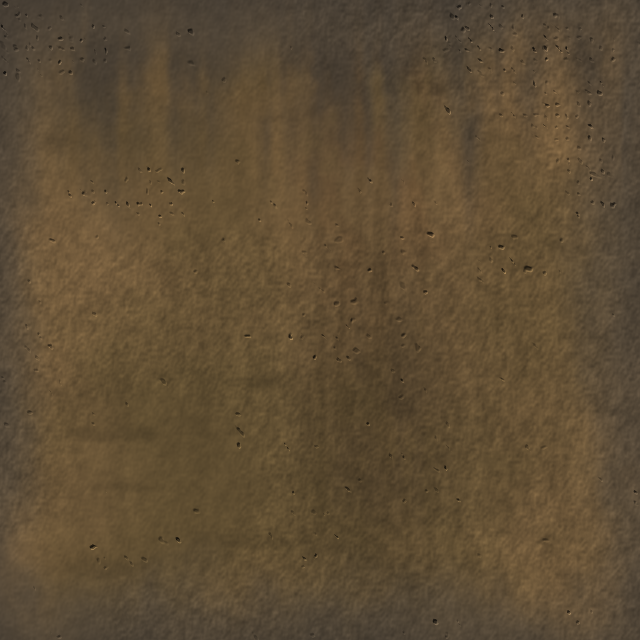
Give the GLSL for this texture, as a Shadertoy shader.

```glsl
// Weathered brown metal plate with rusty drips, pitted relief and sooty grey borders.

float hash(vec2 p) {
    vec3 q = fract(vec3(p.xyx) * 0.1031);
    q += dot(q, q.yzx + 33.33);
    return fract((q.x + q.y) * q.z);
}

float noise(vec2 p) {
    vec2 i = floor(p), f = fract(p);
    f = f * f * (3.0 - 2.0 * f);
    return mix(mix(hash(i), hash(i + vec2(1, 0)), f.x),
               mix(hash(i + vec2(0, 1)), hash(i + vec2(1, 1)), f.x), f.y);
}

float fbm(vec2 p) {
    float sum = 0.0, amp = 0.533;
    for (int i = 0; i < 4; i++) {
        sum += amp * noise(p);
        p = mat2(1.6, 1.2, -1.2, 1.6) * p + 17.3;
        amp *= 0.5;
    }
    return sum;
}

// Depth of ragged pits, at most one per cell, gathered in clusters
float pits(vec2 p, float cells, float density) {
    vec2 id = floor(p * cells);
    vec2 center = (id + 0.5) / cells;
    float cluster = smoothstep(0.6, 0.8, noise(center * 9.0 + 3.7));
    cluster *= mix(0.2, 1.0, smoothstep(0.25, 0.75, center.y));
    float present = step(hash(id + cells), density * cluster + 0.006);
    vec2 jitter = vec2(hash(id + 11.0), hash(id + 47.0)) - 0.5;
    vec2 d = fract(p * cells) - 0.5 - 0.3 * jitter;
    d.y += d.x * (hash(id + 83.0) - 0.3) * 1.6;
    d *= mix(vec2(0.75, 1.7), vec2(1.4, 0.8), hash(id + 29.0));
    float radius = mix(0.14, 0.28, hash(id + 61.0));
    float r = length(d) + 0.36 * (noise(p * cells * 4.5) - 0.5);
    float depth = mix(0.3, 1.0, pow(hash(id + 71.0), 3.0));
    return present * depth * smoothstep(radius, radius * 0.1, r);
}

float pitDepth(vec2 p) {
    return pits(p, 58.0, 0.6) + pits(p + 0.31, 40.0, 0.28);
}

float grain(vec2 p) {
    return noise(p * vec2(235, 200)) + 0.8 * noise(p * vec2(140, 120) + 9.0)
         + 0.5 * noise(p * vec2(75, 62) + 31.0);
}

void mainImage(out vec4 fragColor, in vec2 fragCoord) {
    vec2 uv = fragCoord / iResolution.xy;
    float cloud = fbm(uv * 3.2 + 5.0);
    float mottle = fbm(uv * vec2(22, 13));
    float speckle = fbm(uv * vec2(95, 70) + 40.0);

    // Brown patina with broad olive and tan clouds
    vec3 color = mix(vec3(0.365, 0.298, 0.188), vec3(0.45, 0.355, 0.235),
                     smoothstep(0.25, 0.8, cloud + 0.35 * (uv.y - 0.4)));
    color *= 1.0 + 0.18 * (mottle - 0.5);

    // Long vertical streaks, strongest right of the middle
    float wander = uv.x + 0.008 * noise(uv * vec2(6, 9)) + 0.004 * mottle;
    float streak = 0.5 * noise(vec2(wander * 28.0, uv.y * 2.2))
                 + 0.5 * noise(vec2(wander * 65.0, uv.y * 4.0 + 8.0));
    float band = exp(-pow((uv.x - 0.59) / 0.14, 2.0));
    color *= 1.0 + (0.1 + 0.38 * band) * (streak - 0.5);
    float rust = band * smoothstep(0.4, 0.75, uv.y) * smoothstep(0.35, 0.65, mottle);
    color = mix(color, vec3(0.42, 0.303, 0.19), 0.45 * rust);

    // Broad stain below the streaks
    vec2 stainPos = (uv - vec2(0.6, 0.38)) / vec2(0.12, 0.26);
    float stain = exp(-dot(stainPos, stainPos)) * smoothstep(0.25, 0.65, 0.5 * (streak + mottle));
    color = mix(color, vec3(0.275, 0.222, 0.152), 0.85 * stain);

    // Soot running down from the top
    float reach = 0.22 * noise(vec2(wander * 16.0, 4.0)) + 0.16 * noise(vec2(wander * 50.0, 7.0));
    float drip = smoothstep(0.86, 1.18, uv.y + reach) * smoothstep(0.25, 0.7, 0.5 * (streak + mottle));
    color = mix(color, vec3(0.24, 0.215, 0.185), 0.85 * drip);

    // Faint horizontal smears
    float smear = smoothstep(0.75, 0.95, noise(uv * vec2(4, 24) + 21.0 + 0.5 * mottle));
    color *= 1.0 - 0.12 * smear * smoothstep(0.35, 0.65, mottle);

    // Grey, darkened borders, wider on the right and at the bottom
    vec2 edge = min(uv * vec2(1.5, 1.0), (1.0 - uv) * vec2(1.0, 1.3));
    edge += 0.14 * (cloud - 0.5) + 0.05 * (mottle - 0.5);
    vec2 fade = smoothstep(vec2(0.18), vec2(-0.06), edge);
    float border = 1.0 - (1.0 - fade.x) * (1.0 - fade.y);
    color = mix(color, vec3(0.355, 0.305, 0.24), 0.7 * smoothstep(0.0, 0.75, border));
    color = mix(color, vec3(0.22, 0.2, 0.18), 0.6 * border * border);

    // Fine soft specks, denser in rough areas
    float rough = smoothstep(0.3, 0.75, noise(uv * 4.0) + 0.4 * (uv.x - 0.5));
    color *= 1.0 + mix(0.16, 0.32, rough) * (speckle - 0.5);

    // Relief lit from above, slightly from the left: upper pit walls dark, lower rims bright
    vec2 toLight = vec2(-0.0009, 0.0014);
    float pitSlope = pitDepth(uv + toLight) - pitDepth(uv - toLight);
    float grainSlope = grain(uv + toLight) - grain(uv - toLight);
    color *= 1.0 - mix(0.075, 0.15, rough) * grainSlope;
    color *= 1.0 + 0.75 * clamp(pitSlope, -0.8, 0.7);
    color *= 1.0 - 0.45 * min(pitDepth(uv), 1.0);

    fragColor = vec4(color, 1.0);
}
```
